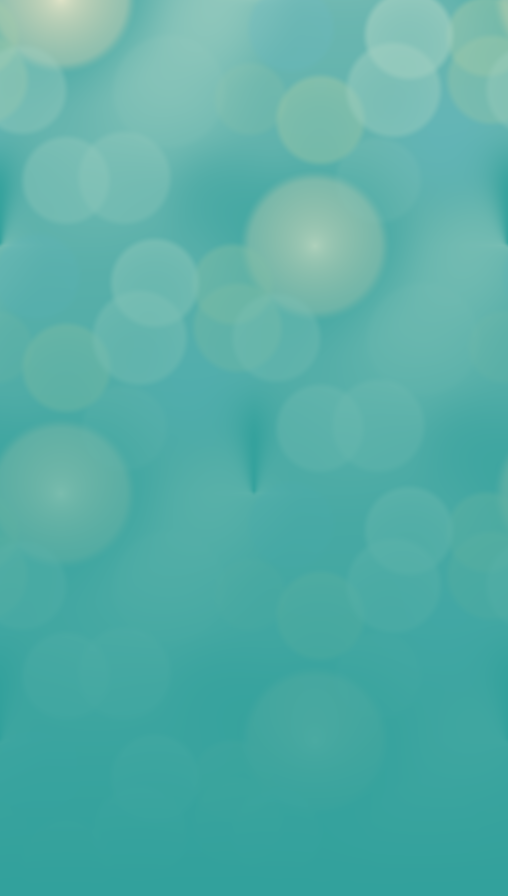
Write a WebGL 2 fragment shader that draws this background.

```glsl
#version 300 es
precision highp float;
// Teal backdrop of soft bokeh discs on a staggered lattice, fading out downward.

#define ROW_STEP 0.488   // lattice row height, in canvas widths
#define EDGE 0.009       // softness of disc rims
#define FADE_POWER 1.12  // how the pattern fades toward the bottom
#define TEAL vec3(0.195, 0.63, 0.61)
#define BASE vec3(0.42, 0.715, 0.69)
#define PALE vec3(0.67, 0.83, 0.77)
#define MOSS vec3(0.65, 0.80, 0.67)
#define BLUE vec3(0.43, 0.73, 0.76)
#define WARM vec3(0.73, 0.80, 0.70)
#define CORE vec3(1.0, 0.96, 0.84)

uniform vec2 u_resolution;
out vec4 fragColor;

// Offset to the nearest lattice copy; every other row shifts half a width.
vec2 nearestCopy(vec2 d) {
    float row = round(d.y / ROW_STEP);
    d -= row * vec2(0.5, ROW_STEP);
    d.x -= round(d.x);
    return d;
}

// Flat translucent disc, slightly denser toward its rim.
vec3 disc(vec3 col, vec2 p, vec2 center, float radius, vec3 tint, float alpha) {
    float d = length(nearestCopy(p - center));
    float mask = 1.0 - smoothstep(radius - EDGE, radius + EDGE, d);
    float density = 0.75 + 0.25 * min(d * d / (radius * radius), 1.0);
    return mix(col, tint, mask * density * alpha);
}

// Wide blurred patch that reaches zero at its radius.
vec3 haze(vec3 col, vec2 p, vec2 center, float radius, vec3 tint, float alpha) {
    vec2 d = nearestCopy(p - center) / radius;
    float k = max(1.0 - dot(d, d), 0.0);
    return mix(col, tint, k * k * alpha);
}

// Warm ball with a bright heart and a darker surround.
vec3 glowBall(vec3 col, vec2 p, vec2 center, float radius) {
    col = haze(col, p, center, radius * 1.65, TEAL, 0.75);
    float d = length(nearestCopy(p - center));
    float body = 1.0 - smoothstep(radius - 2.0 * EDGE, radius + EDGE, d);
    float t = min(d / radius, 1.0);
    col = mix(col, WARM, body * mix(0.92, 0.5, t * t));
    return mix(col, CORE, 0.65 * exp(-d / 0.035) * body);
}

// Dark cusp standing above each lattice point, with a thin light flare at its tip.
vec3 cusp(vec3 col, vec2 p) {
    const float lift = 0.12;
    vec2 d = nearestCopy(p - vec2(0.5, -lift));
    float height = lift - d.y;
    float side = abs(d.x);
    float flare = exp(-side / 0.055 - abs(height - 0.005) / (0.008 + 0.2 * side));
    col = mix(col, PALE, 0.55 * flare);
    float width = 0.004 + 0.24 * max(height, 0.0);
    float blade = exp(-pow(side / width, 1.5));
    blade *= smoothstep(-0.002, 0.012, height) * (1.0 - smoothstep(0.1, 0.25, height));
    return mix(col, TEAL, 0.9 * blade);
}

void main() {
    vec2 uv = gl_FragCoord.xy / u_resolution;
    // Width units, measured down from the top edge.
    vec2 p = vec2(gl_FragCoord.x, u_resolution.y - gl_FragCoord.y) / u_resolution.x;

    // Blurred ground
    vec3 col = BASE;
    col = haze(col, p, vec2(0.333, 0.17), 0.22, PALE, 0.50);
    col = haze(col, p, vec2(0.43, 0.02), 0.17, PALE, 0.50);
    col = haze(col, p, vec2(0.20, 0.35), 0.20, PALE, 0.25);
    col = haze(col, p, vec2(0.883, 0.275), 0.18, BLUE, 0.60);
    col = haze(col, p, vec2(0.44, 0.40), 0.15, TEAL, 0.40);
    col = cusp(col, p);
    col = glowBall(col, p, vec2(0.62, 0.484), 0.143);

    // Faint discs
    col = disc(col, p, vec2(0.333, 0.18), 0.11, PALE, 0.12);
    col = disc(col, p, vec2(0.493, 0.195), 0.07, MOSS, 0.22);
    col = disc(col, p, vec2(0.573, 0.057), 0.083, BLUE, 0.35);
    col = disc(col, p, vec2(0.745, 0.355), 0.083, PALE, 0.16);

    // Mossy discs
    col = disc(col, p, vec2(0.631, 0.236), 0.086, MOSS, 0.55);
    col = disc(col, p, vec2(0.458, 0.56), 0.078, MOSS, 0.48);
    col = disc(col, p, vec2(0.468, 0.645), 0.086, MOSS, 0.42);

    // Pale discs
    col = disc(col, p, vec2(0.544, 0.665), 0.086, PALE, 0.40);
    col = disc(col, p, vec2(0.13, 0.355), 0.085, PALE, 0.42);
    col = disc(col, p, vec2(0.245, 0.35), 0.09, PALE, 0.38);
    col = disc(col, p, vec2(0.305, 0.557), 0.086, PALE, 0.62);
    col = disc(col, p, vec2(0.275, 0.665), 0.092, PALE, 0.52);

    // Everything sinks into plain teal toward the bottom.
    fragColor = vec4(mix(TEAL, col, pow(uv.y, FADE_POWER)), 1.0);
}
```
